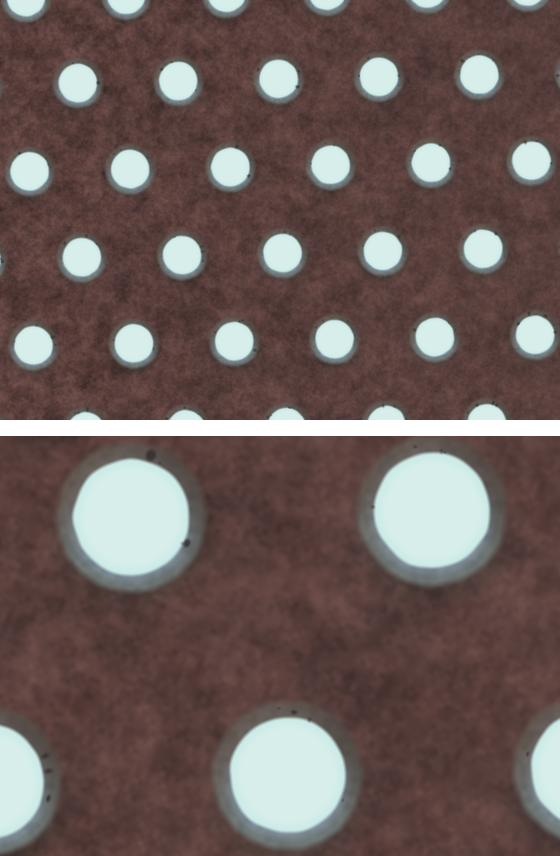
Top, the full canvas; bottom, a detail of the centre.
A WebGL 1 fragment shader for this pattern:

```glsl
precision highp float;
// Brown felt sheet punched with a slightly tilted staggered grid of bright round holes.

uniform vec2 u_resolution;

// Lengths are fractions of the canvas height.
const vec2 STEP_ACROSS = vec2(0.2389, 0.0050);
const vec2 STEP_DOWN = vec2(0.1240, -0.2049);
const vec2 ANCHOR = vec2(0.5486, 0.6024);
const float HOLE_RADIUS = 0.0458;
const float RIM_RADIUS = 0.0590;

const vec3 FELT = vec3(0.342, 0.243, 0.231);
const vec3 LIGHT = vec3(0.845, 0.935, 0.918);
const vec3 RIM_TOP = vec3(0.385, 0.350, 0.325);
const vec3 RIM_BOTTOM = vec3(0.435, 0.475, 0.470);
const vec3 RIM_GLOW = vec3(0.51, 0.58, 0.65);
const vec3 FIBRE = vec3(0.19, 0.17, 0.17);

float hash(vec2 p) {
  vec3 q = fract(p.xyx * 0.1031);
  q += dot(q, q.yzx + 33.33);
  return fract((q.x + q.y) * q.z);
}

float noise(vec2 p) {
  vec2 cell = floor(p);
  vec2 f = fract(p);
  f = f * f * (3.0 - 2.0 * f);
  float low = mix(hash(cell), hash(cell + vec2(1.0, 0.0)), f.x);
  float high = mix(hash(cell + vec2(0.0, 1.0)), hash(cell + vec2(1.0)), f.x);
  return mix(low, high, f.y);
}

float fbm(vec2 p) {
  float sum = 0.0;
  float weight = 0.28;
  for (int i = 0; i < 4; i++) {
    sum += weight * noise(p);
    p = mat2(1.68, 1.28, -1.28, 1.68) * p + 17.3;
    weight *= 0.92;
  }
  return sum;
}

// 1 inside the given radius, falling to 0 across a soft edge.
float disc(float dist, float radius, float blur) {
  return 1.0 - smoothstep(radius - blur, radius + blur, dist);
}

// Position expressed in steps along the two grid directions.
vec2 toGrid(vec2 p, vec2 a, vec2 b) {
  return vec2(p.x * b.y - p.y * b.x, a.x * p.y - a.y * p.x)
       / (a.x * b.y - a.y * b.x);
}

vec3 feltColour(vec2 p, float aspect) {
  float grain = fbm(p * 24.0 + 40.0) - 0.48;
  float warmth = noise(p * 42.0 + 90.0) - 0.5;
  float across = p.x / aspect - 0.5;
  vec3 colour = FELT * (1.0 + grain * (0.75 - 0.3 * across));
  colour += vec3(0.012, -0.001, -0.005) * warmth;
  return colour + vec3(0.006, 0.010, 0.010) * across;
}

// Coverage of a few stray fibres, mostly along the upper edge of a hole.
float fibres(vec2 d, vec2 id, float pixel) {
  float cover = 0.0;
  for (int i = 0; i < 4; i++) {
    vec2 seed = id * 7.0 + float(i) * 19.7;
    float angle = mix(-0.5, 3.3, hash(seed + 3.1));
    vec2 outward = vec2(cos(angle), sin(angle));
    vec2 q = d - outward * mix(0.0465, 0.0540, hash(seed + 8.4));
    vec2 local = vec2(dot(q, outward), dot(q, vec2(-outward.y, outward.x)));
    float stretch = mix(0.6, 1.8, hash(seed + 5.9));
    float size = mix(0.0006, 0.0040, pow(hash(seed + 1.7), 2.0));
    float spot = disc(length(local * vec2(stretch, 1.0)), size, 0.0012 + pixel);
    cover = max(cover, spot * 0.8);
  }
  return cover;
}

vec3 addHole(vec3 base, vec2 d, vec2 id, float pixel) {
  float dist = length(d);
  vec2 dir = d / max(dist, 0.0001);
  float wobble = noise(dir * 3.0 + id * 11.3) - 0.5;
  float radius = HOLE_RADIUS + 0.0016 * wobble;
  float below = smoothstep(-0.5, 0.9, -dir.y);

  // Shaded felt around the rim, strongest and greenish underneath.
  float halo = 1.0 - smoothstep(RIM_RADIUS - 0.004, 0.085, dist);
  vec3 colour = base * mix(vec3(1.0), vec3(0.88, 0.97, 0.95), halo * below);

  // Translucent cut wall, catching more light at its lower edge.
  vec3 rim = mix(RIM_TOP, RIM_BOTTOM, below);
  float inner = 1.0 - smoothstep(radius, radius + 0.009, dist);
  rim = mix(rim, RIM_GLOW, inner * mix(0.12, 0.75, below));
  rim *= 1.0 - 0.14 * smoothstep(0.3, 1.0, dot(dir, vec2(0.9, 0.44)));
  rim *= 0.94 + 0.12 * noise(d * 190.0 + id * 5.7);
  float rimEdge = RIM_RADIUS + 0.0016 * (noise(dir * 4.0 - id * 3.9) - 0.5);
  colour = mix(colour, rim, disc(dist, rimEdge, 0.0032 + pixel) * 0.94);

  // Bright opening with a faintly cooler border.
  vec3 light = LIGHT - vec3(0.05, 0.015, 0.012) * smoothstep(0.035, radius, dist);
  colour = mix(colour, light, disc(dist, radius, 0.0014 + pixel * 0.7));
  return mix(colour, FIBRE, fibres(d, id, pixel));
}

void main() {
  float pixel = 1.0 / u_resolution.y;
  vec2 p = gl_FragCoord.xy * pixel;
  vec2 id = floor(toGrid(p - ANCHOR, STEP_ACROSS, STEP_DOWN) + 0.5);
  vec2 d = p - ANCHOR - id.x * STEP_ACROSS - id.y * STEP_DOWN;
  vec3 felt = feltColour(p, u_resolution.x * pixel);
  gl_FragColor = vec4(addHole(felt, d, id, pixel), 1.0);
}
```
